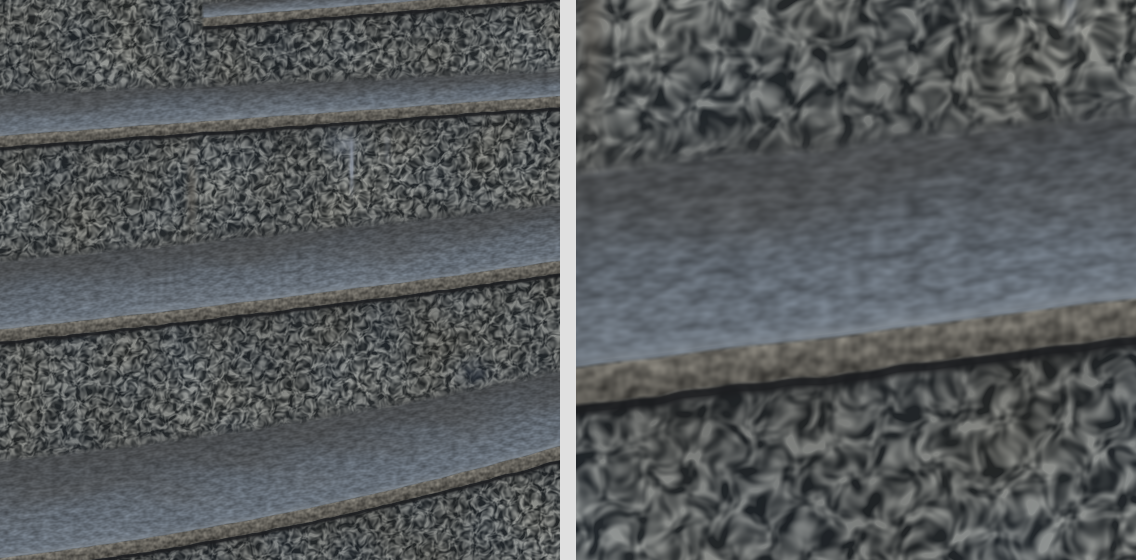
Left: the whole. Right: its middle third, enlarged.
Write a three.js fragment shader that draws this texture.

```glsl
// Worn granite steps seen at a slant: speckled risers, smoother blue-grey
// treads and thin pale nosings that cast a dark line on the riser below.
// Each step is two parabolas (tread back and front) painted in one loop.

varying vec2 vUv;

// One column per step, top to bottom: height, slope, curve, then an extra.
const mat4 TREAD_FRONT = mat4(          // extra: nosing thickness
  0.939, 0.080, 0.000, 0.016,
  0.757, 0.071, 0.000, 0.019,
  0.412, 0.101, 0.021, 0.022,
  0.003, 0.115, 0.085, 0.024);
const mat4 TREAD_BACK = mat4(           // extra: left end of the slab
  0.965, 0.080, 0.000, 0.362,
  0.831, 0.042, 0.000, -1.0,
  0.534, 0.087, 0.014, -1.0,
  0.177, 0.096, 0.063, -1.0);

const vec3 GRAIN_DARK  = vec3(0.135, 0.150, 0.158);
const vec3 GRAIN_LIGHT = vec3(0.535, 0.545, 0.535);
const vec3 TREAD_DIM   = vec3(0.290, 0.300, 0.310);
const vec3 TREAD_LIT   = vec3(0.400, 0.435, 0.475);
const vec3 EDGE_SHINE  = vec3(0.530, 0.560, 0.590);
const vec3 NOSING      = vec3(0.395, 0.385, 0.360);
const vec3 SHADOW      = vec3(0.105, 0.110, 0.120);
const vec3 LIME        = vec3(0.600, 0.630, 0.680);
const vec3 DAMP        = vec3(0.150, 0.180, 0.230);
const vec3 RUST        = vec3(0.380, 0.360, 0.330);

const float GRAIN_FREQ = 82.0;
const float SOFT = 0.0018;              // edge smoothing

vec2 gradientAt(vec2 cell) {
  float h = fract(sin(dot(cell, vec2(127.1, 311.7))) * 43758.5);
  return vec2(cos(h * 6.2832), sin(h * 6.2832));
}

float noise(vec2 p) {
  vec2 i = floor(p), f = fract(p);
  vec2 u = f * f * f * (f * (f * 6.0 - 15.0) + 10.0);
  vec2 e = vec2(1.0, 0.0);
  float low  = mix(dot(gradientAt(i), f), dot(gradientAt(i + e), f - e), u.x);
  float high = mix(dot(gradientAt(i + e.yx), f - e.yx),
                   dot(gradientAt(i + 1.0), f - 1.0), u.x);
  return mix(low, high, u.y);
}

float curve(vec4 k, float x) {
  return k.x + x * (k.y + x * k.z);
}

float above(float edge, float v, float soft) {
  return smoothstep(edge - soft, edge + soft, v);
}

// Soft elliptical spot
float spot(vec2 p, vec2 centre, vec2 radius) {
  vec2 d = (p - centre) / radius;
  return exp(-dot(d, d));
}

// Warped crystal speckle
vec3 riserColor(vec2 p) {
  vec2 q = p * GRAIN_FREQ;
  q += 0.7 * vec2(noise(q * 0.6 + 7.3), noise(q * 0.6 + 31.9));
  float grain = noise(q) + 0.65 * noise(q * 2.0 + 13.7);
  float patches = noise(p * 7.0) + 0.5 * noise(p * 19.0);
  vec3 c = mix(GRAIN_DARK, GRAIN_LIGHT, clamp(0.48 + grain * 1.05, 0.0, 1.0));
  c *= 1.0 + 0.16 * patches;
  return c + vec3(0.022, 0.008, -0.014) * noise(p * 11.0 + 4.0);
}

// Fine streaks; depth runs from 0 at the front to 1 at the back
vec3 treadColor(vec2 p, float depth) {
  float streak = noise(p * vec2(55.0, 125.0)) + 0.7 * noise(p * vec2(130.0, 260.0));
  float wear = noise(p * vec2(8.0, 22.0));
  float dim = smoothstep(0.1, 1.0, depth + 0.35 * wear);
  return mix(TREAD_LIT, TREAD_DIM, dim) * (1.0 + 0.27 * streak + 0.12 * wear);
}

vec3 nosingColor(vec2 p, float rise) {
  float grit = noise(p * vec2(75.0, 130.0)) + 0.6 * noise(p * 190.0);
  return NOSING * (0.82 + 0.3 * rise + 0.45 * grit);
}

void main() {
  vec2 p = vUv;
  vec2 stone = vec2(p.x, p.y - 0.09 * p.x);   // grain follows the slant
  vec3 color = riserColor(stone);

  // Stains on the risers: lime run, faint seams, damp patch
  float ragged = clamp(0.75 + 0.8 * noise(p * 60.0), 0.0, 1.0);
  float lime = spot(p, vec2(0.628, 0.705), vec2(0.004, 0.040))
             + 0.6 * spot(p, vec2(0.612, 0.743), vec2(0.024, 0.016))
             + 0.3 * spot(p, vec2(0.692, 0.735), vec2(0.006, 0.030));
  color = mix(color, LIME, clamp(lime * ragged, 0.0, 0.8));
  color = mix(color, RUST, 0.55 * spot(p, vec2(0.342, 0.655), vec2(0.009, 0.060)));
  color = mix(color, DAMP, 0.7 * ragged * spot(p, vec2(0.845, 0.335), vec2(0.024, 0.020)));

  for (int i = 0; i < 4; i++) {
    vec4 front = TREAD_FRONT[i], back = TREAD_BACK[i];
    float chip = 0.0016 * noise(vec2(p.x * 26.0, float(i) * 5.3));
    float yFront = curve(front, p.x) + chip;
    float yBack = curve(back, p.x) + 2.0 * chip;
    float yUnder = yFront - front.w + 0.0018 * noise(vec2(p.x * 45.0, float(i) + 9.5));
    float slab = above(back.w, p.x, 0.004);

    // Cast shadow: a hard line, then a soft fade down the riser
    float drop = max(yUnder - p.y, 0.0);
    float shade = 0.80 * (1.0 - smoothstep(0.002, 0.010, drop)) + 0.36 * exp(-drop / 0.020);
    shade *= 1.0 - above(yUnder, p.y, SOFT);
    color = mix(color, SHADOW, min(shade, 0.92) * slab);

    // Grime where the riser meets the tread
    float grime = exp(-max(p.y - yBack, 0.0) / 0.010) * above(yBack, p.y, SOFT);
    color = mix(color, TREAD_DIM * 0.85, 0.55 * grime * slab);

    float depth = (p.y - yFront) / (yBack - yFront);
    float tread = above(yFront, p.y, SOFT) * (1.0 - above(yBack, p.y, 0.004));
    vec3 top = treadColor(stone, depth);
    float shine = exp(-abs(p.y - yFront - 0.003) / 0.004);
    top = mix(top, EDGE_SHINE, shine * (0.55 + 0.5 * noise(p * 35.0)));
    color = mix(color, top, tread * slab);

    float lip = above(yUnder, p.y, SOFT) * (1.0 - above(yFront, p.y, SOFT));
    color = mix(color, nosingColor(stone, (p.y - yUnder) / front.w), lip * slab);
  }

  gl_FragColor = vec4(color, 1.0);
}
```
